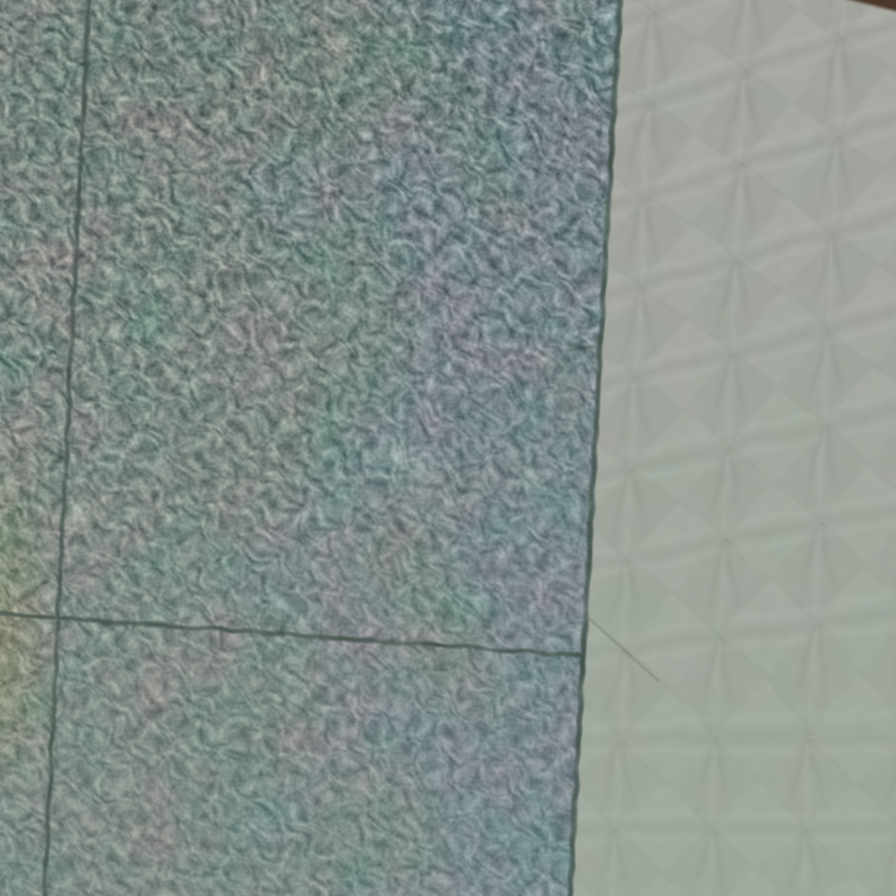
This texture is drawn by a Shadertoy shader. Its source:

```glsl
// Speckled granite slabs with dark joints beside a pale panel of pressed pyramids.
// Warped, stretched gradient noise makes the grain; a fanned grid of shaded
// triangular facets makes the panel relief.

vec2 hashGradient(vec2 cell) {
    vec3 p = fract(vec3(cell.xyx) * vec3(0.1031, 0.1030, 0.0973));
    p += dot(p, p.yzx + 33.33);
    float angle = 6.2832 * fract((p.x + p.y) * p.z);
    return vec2(cos(angle), sin(angle));
}

float gradientNoise(vec2 p) {
    vec2 i = floor(p), f = fract(p);
    vec2 w = f * f * f * (f * (f * 6.0 - 15.0) + 10.0);
    vec2 e = vec2(1.0, 0.0);
    return mix(
        mix(dot(hashGradient(i), f), dot(hashGradient(i + e), f - e), w.x),
        mix(dot(hashGradient(i + e.yx), f - e.yx), dot(hashGradient(i + 1.0), f - 1.0), w.x),
        w.y);
}

float segmentDistance(vec2 p, vec2 a, vec2 b) {
    vec2 ab = b - a;
    return length(p - a - ab * clamp(dot(p - a, ab) / dot(ab, ab), 0.0, 1.0));
}

// Soft line of the given half width
float stroke(float d, float halfWidth) {
    float soft = 0.0015 + 0.7 / iResolution.y;
    return 1.0 - smoothstep(halfWidth - soft, halfWidth + soft, abs(d));
}

vec3 granite(vec2 uv) {
    // Grain stretched along the falling diagonal, bent by a slower warp
    vec2 warp = vec2(gradientNoise(uv * 38.0), gradientNoise(uv * 38.0 + 71.0));
    vec2 p = uv + 0.011 * warp;
    vec2 streak = vec2(p.x - p.y, p.x + p.y) * 0.707;
    float grain = 0.65 * gradientNoise(streak * vec2(58.0, 96.0) + 200.0)
                + 0.55 * gradientNoise(streak * vec2(105.0, 150.0) + 400.0)
                + 0.25 * gradientNoise(uv * 230.0 + 30.0);
    float contrast = mix(0.21, 0.32, smoothstep(0.1, 1.0, uv.y - 0.4 * uv.x + 0.2));

    vec3 color = vec3(0.480, 0.529, 0.503);
    color += 0.018 * smoothstep(0.8, 0.2, uv.y) - 0.012 * smoothstep(0.7, 1.0, uv.y);
    color += grain * contrast * vec3(1.06, 0.97, 0.97);

    // Broad teal, rosy and blue stains
    float stain = gradientNoise(uv * 9.0 + 13.0) + 0.8 * gradientNoise(uv * 26.0 + 5.0);
    color += stain * vec3(0.055, -0.008, 0.012);
    float blue = smoothstep(0.2, 0.62, uv.x + 0.35 * gradientNoise(uv * 7.0 + 50.0));
    color += blue * vec3(-0.016, -0.006, 0.035);
    color += vec3(0.02, 0.01, -0.05) * smoothstep(0.07, 0.0, uv.x)
           * smoothstep(0.55, 0.3, uv.y) * smoothstep(0.1, 0.25, uv.y);

    // Pale mineral flecks: position and radius
    vec3 flecks[5] = vec3[5](vec3(0.378, 0.953, 0.011), vec3(0.443, 0.495, 0.015),
        vec3(0.592, 0.468, 0.009), vec3(0.088, 0.420, 0.012), vec3(0.470, 0.465, 0.020));
    for (int i = 0; i < 5; i++) {
        float d = length(uv + 0.012 * warp - flecks[i].xy) / flecks[i].z;
        color += vec3(0.13, 0.11, 0.10) * exp(-d * d) * (i == 4 ? 0.5 : 1.0);
    }
    return color;
}

vec3 panel(vec2 uv) {
    // Rows fan out towards the upper right
    float v = uv.y;
    for (int i = 0; i < 4; i++)
        v = uv.y - 0.4 * sqrt(max(v - 0.17, 0.0)) * (uv.x - 0.68);
    vec2 grid = vec2((uv.x - 0.729 + 0.045 * (1.0 - uv.y)) / 0.106, (v - 0.176) / 0.0992);
    grid += 0.06 * vec2(gradientNoise(uv * 22.0), gradientNoise(uv * 22.0 + 40.0));
    vec2 f = fract(grid);
    vec2 fromLine = 0.5 - abs(f - 0.5);

    // Facets split by both diagonals of a cell
    float rising = smoothstep(-0.06, 0.06, f.x - f.y);
    float falling = smoothstep(-0.06, 0.06, f.x + f.y - 1.0);
    float relief = mix(mix(-0.010, 0.011, rising), mix(0.007, -0.008, rising), falling);
    // Creases along rows, columns and narrow leaves around each column
    relief -= 0.024 * smoothstep(0.10, 0.0, fromLine.y);
    relief += 0.012 * smoothstep(0.06, 0.0, abs(fromLine.y - 0.14));
    relief += 0.016 * smoothstep(0.07, 0.0, fromLine.x);
    float leaf = abs(f.x - 0.5) - 0.5 + 0.24 * (1.0 - f.y);
    relief -= 0.024 * smoothstep(0.07, 0.0, abs(leaf)) * smoothstep(0.5, 0.9, abs(f.x - 0.5) * 2.0);
    relief -= 0.012 * smoothstep(0.05, 0.0, abs(f.x + f.y - 1.0));

    vec3 color = mix(vec3(0.620, 0.662, 0.616), vec3(0.645, 0.650, 0.625), uv.y);
    color += relief * mix(0.75, 1.15, uv.y);
    color += gradientNoise(uv * 14.0 + 9.0) * vec3(0.015, -0.004, 0.004);
    color += 0.012 * gradientNoise(uv * 65.0);

    // Hairline scratch, then the dark upper corner
    float scratch = segmentDistance(uv, vec2(0.657, 0.310), vec2(0.735, 0.240));
    color -= 0.10 * stroke(scratch, 0.0010);
    float corner = uv.y - 1.0 + 0.25 * (uv.x - 0.948);
    return mix(color, vec3(0.30, 0.22, 0.17), smoothstep(-0.003, 0.004, corner));
}

void mainImage(out vec4 fragColor, in vec2 fragCoord) {
    vec2 uv = fragCoord / iResolution.xy;
    float soft = 0.0015 + 0.7 / iResolution.y;
    float wobble = 0.003 * gradientNoise(uv * 45.0 + 90.0);
    float edge = uv.x - 0.638 - 0.056 * uv.y + wobble;
    vec3 color = mix(granite(uv), panel(uv), smoothstep(-soft, soft, edge));

    // Slab joints and the shadowed panel edge
    float upright = uv.x - 0.0495 - 0.0495 * uv.y + wobble;
    float level = uv.y - 0.315 + 0.072 * uv.x + wobble;
    float joint = max(stroke(upright, 0.0025), stroke(level, 0.0025) * step(edge, 0.0));
    float notch = segmentDistance(uv, vec2(0.635, 0.609), vec2(0.669, 0.614));
    joint = max(joint, 0.5 * stroke(notch, 0.0018));
    joint = max(joint, stroke(edge + 0.002, 0.0030));
    float wear = 0.72 + 0.45 * gradientNoise(uv * 30.0 + 17.0);
    color = mix(color, vec3(0.26, 0.32, 0.29), joint * wear);

    fragColor = vec4(clamp(color, 0.0, 1.0), 1.0);
}
```
